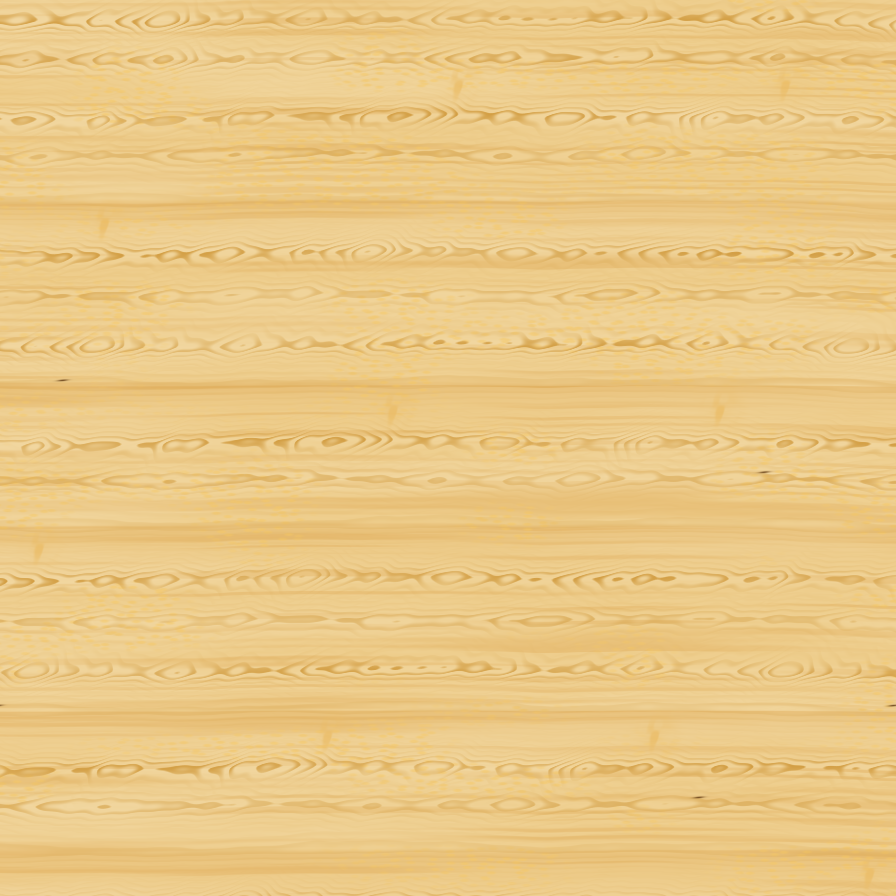
Reproduce this texture procedurally as a Shadertoy shader.

```glsl
// Pale pine planks: horizontal grain, figured heartwood bands, amber seams, faint knots.

const vec3 SAPWOOD = vec3(0.932, 0.803, 0.545);
const vec3 PALE    = vec3(0.945, 0.840, 0.625);
const vec3 AMBER   = vec3(0.890, 0.700, 0.390);
const vec3 RING    = vec3(0.840, 0.645, 0.305);
const vec3 SAFFRON = vec3(0.965, 0.785, 0.390);
const vec3 BARK    = vec3(0.400, 0.250, 0.090);

const float GROUP_TOP = 0.068;    // top of group zero, measured downwards
const float GROUP_HEIGHT = 0.363; // height of one group of bands
const float GROUP_SHIFT = 0.073;  // sideways slip from group to group

// Offset inside a group and figure strength; zero strength is a seam.
const vec2 BANDS[7] = vec2[7](
    vec2(0.0, 0.0), vec2(0.064, 1.0), vec2(0.107, 0.5), vec2(0.158, 0.0),
    vec2(0.216, 1.0), vec2(0.263, 0.5), vec2(0.320, 0.95));

vec2 hash2(vec2 p) {
    vec3 q = fract(p.xyx * vec3(0.1031, 0.1030, 0.0973));
    q += dot(q, q.yzx + 33.33);
    return fract((q.xx + q.yz) * q.zy);
}

float valueNoise(vec2 p) {
    vec2 cell = floor(p), f = fract(p);
    f = f * f * (3.0 - 2.0 * f);
    float low = mix(hash2(cell).x, hash2(cell + vec2(1, 0)).x, f.x);
    float high = mix(hash2(cell + vec2(0, 1)).x, hash2(cell + vec2(1, 1)).x, f.x);
    return mix(low, high, f.y);
}

// Distance to the nearest scattered point.
float cellular(vec2 p) {
    vec2 cell = floor(p);
    float nearest = 2.0;
    for (int j = -1; j <= 1; j++)
        for (int i = -1; i <= 1; i++) {
            vec2 c = cell + vec2(i, j);
            nearest = min(nearest, length(c + hash2(c) - p));
        }
    return nearest;
}

// Sine leaning to one side.
float skewed(float a) { return sin(a + 0.75 * cos(a)); }

// Layered leaning sines, roughly -1 to 1.
float waves(float x, float seed) {
    return 0.60 * skewed(15.0 * x + seed * 2.3) + 0.30 * skewed(37.0 * x + seed * 4.1)
         + 0.11 * skewed(83.0 * x + seed * 1.7) + 0.05 * sin(210.0 * x + seed * 5.3);
}

// Growth rings that close into long nested tongues around d = 0.
float growthRings(float x, float d, float figure, float seed) {
    float depth = 140.0 * (sqrt(d * d + 0.00001) + 0.35 * sin(seed * 9.0) * d);
    float phase = depth + (0.3 + 2.3 * figure) * waves(x + 0.8 * d, seed);
    float blur = fwidth(phase);
    float r = fract(phase);
    float line = smoothstep(0.3, 0.8, r) * (1.0 - smoothstep(0.9 - 0.5 * blur, 1.0, r));
    return mix(line, 0.3, smoothstep(0.45, 1.0, blur));
}

// Amber shade that starts sharply at a seam and fades below it.
float seamShade(float d, float softness) {
    return smoothstep(-softness, softness, d) * exp(-max(d, 0.0) / 0.015);
}

float wrapped(float x) { return fract(x + 0.5) - 0.5; }

// Soft oval with the given radii.
float oval(vec2 p, vec2 radii) { p /= radii; return exp(-dot(p, p)); }

void mainImage(out vec4 fragColor, in vec2 fragCoord) {
    vec2 p = fragCoord / iResolution.xy;
    float down = 1.0 - p.y;
    float bend = 0.003 * waves(p.x * 0.4, 2.0);
    float rings = 0.0, halo = 0.0, shade = 0.0, knots = 0.0, slivers = 0.0;

    for (int g = -1; g <= 2; g++) {
        float group = float(g);
        float x = p.x + GROUP_SHIFT * group;
        float y = down - GROUP_TOP - GROUP_HEIGHT * group;

        // Figured bands and seams
        for (int i = 0; i < 7; i++) {
            float seed = float(i) * 3.7 + 1.0;
            float figure = (g == 0 && i == 0) ? 0.8 : BANDS[i].y;
            float d = y - BANDS[i].x;
            float seam = 1.0 - step(0.01, figure);
            shade = max(shade, seam * seamShade(d + 0.3 * bend, i == 0 ? 0.001 : 0.006));
            d += bend + 0.002 * waves(x * 0.6, seed + 5.0);
            float core = figure * exp(-d * d / 0.00007);
            float vary = 0.75 + 0.25 * sin(9.0 * x + seed * 2.0 + group);
            float reach = core * vary + 0.33 * exp(-abs(d) / 0.018);
            rings = max(rings, reach * growthRings(x, d, figure, seed));
            halo = max(halo, core);
        }

        // Knots below the seams, then dark resin slivers
        for (int k = 0; k < 3; k++) {
            vec2 centre = k == 2 ? vec2(0.117, 0.182) : vec2(0.512 + 0.365 * float(k), 0.028);
            vec2 q = vec2(wrapped(x - centre.x), y - centre.y);
            q.x += 0.25 * q.y;
            float swirl = smoothstep(0.3, 0.75, valueNoise(q * vec2(130.0, 75.0) + 40.0));
            knots = max(knots, oval(q, vec2(0.016, 0.018)) * (0.2 + 0.8 * swirl));
        }
        for (int k = 0; k < 2; k++) {
            vec2 centre = k == 0 ? vec2(0.070, 0.3565) : vec2(0.926, 0.096);
            vec2 q = vec2(wrapped(x - centre.x), y - centre.y);
            q.y += 0.08 * q.x;
            slivers = max(slivers, oval(q, vec2(0.006, 0.001)) * step(0.5, group + 1.0 - float(k)));
        }
    }

    // Straight fibres and broad tonal drift
    float fineY = down + bend;
    float streak = smoothstep(0.5, 0.9, valueNoise(vec2(p.x * 3.0, fineY * 250.0)));
    float fibre = valueNoise(vec2(p.x * 22.0, fineY * 330.0));
    float drift = smoothstep(0.2, 0.8, valueNoise(vec2(p.x * 2.5, fineY * 30.0) + 17.0));
    float flecks = 1.0 - smoothstep(0.1, 0.4, cellular(vec2(p.x * 55.0, down * 150.0)));
    flecks *= smoothstep(0.5, 0.8, valueNoise(vec2(p.x * 7.0, down * 24.0) + 8.0));

    vec3 color = mix(SAPWOOD, PALE, min(0.55 * drift + 0.5 * halo + 0.25 * fibre, 1.0));
    color = mix(color, AMBER, streak * (0.5 - 0.25 * drift));
    color = mix(color, AMBER, shade * (0.6 + 0.3 * streak));
    color = mix(color, SAFFRON, 0.5 * flecks);
    color = mix(color, RING, 0.85 * rings);
    color = mix(color, mix(AMBER, SAFFRON, 0.4), 0.75 * knots);
    fragColor = vec4(mix(color, BARK, 0.85 * slivers), 1.0);
}
```
